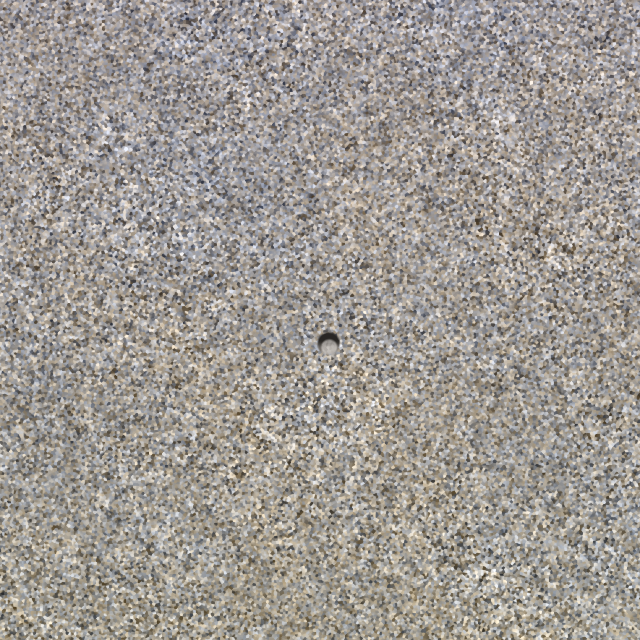
A three.js fragment shader for this texture:

```glsl
// Fine speckled stone: small soft grains from smooth cellular noise over
// a warm grey base, with broad layered-sine patches shifting tone, tint and
// contrast, and one small drilled hole shaded from above.

varying vec2 vUv;

const vec3 STONE_COLOR = vec3(0.632, 0.614, 0.592);
const vec3 WARM_SHIFT = vec3(1.0, 0.25, -1.0);
const vec3 MAUVE_SHIFT = vec3(0.5, -0.5, 0.5);

const float GRAIN_CELLS = 245.0;     // grains across the canvas
const float GRAIN_SHARPNESS = 6.0;
const float GRAIN_CONTRAST = 0.27;
const float DARK_BOOST = 1.25;       // dark grains are stronger than pale ones
const float GRAIN_TINT = 0.055;

const float CLUMP_CELLS = 88.0;      // faint larger clusters
const float CLUMP_CONTRAST = 0.075;

const float PATCH_SCALE = 9.0;
const float PATCH_TONE = 0.022;
const float PATCH_TINT = 0.014;

const vec2 HOLE_CENTER = vec2(0.5135, 0.4635);
const float HOLE_RADIUS = 0.0172;
const vec2 FLOOR_OFFSET = vec2(0.001, -0.0065);
const float FLOOR_RADIUS = 0.0125;
const vec3 HOLE_SHADOW = vec3(0.16, 0.15, 0.14);
const vec3 HOLE_FLOOR = vec3(0.72, 0.70, 0.68);
const vec3 HOLE_RIM = vec3(0.42, 0.40, 0.38);

vec4 hash4(vec2 p) {
  vec4 q = fract(p.xyxy * vec4(0.1031, 0.1030, 0.0973, 0.1099));
  q += dot(q, q.wzxy + 33.33);
  return fract((q.xxyz + q.yzzw) * q.zywx);
}

// Smooth cellular noise: x is tone, y is tint, both within -1 to 1.
vec2 grains(vec2 p) {
  vec2 cell = floor(p);
  vec2 sum = vec2(0.0);
  float total = 0.0;
  for (int j = -1; j <= 1; j++) {
    for (int i = -1; i <= 1; i++) {
      vec2 id = cell + vec2(float(i), float(j));
      vec4 h = hash4(id + 17.0);
      vec2 toGrain = id + h.xy - p;
      float weight = exp(-GRAIN_SHARPNESS * dot(toGrain, toGrain));
      vec2 value = h.zw * 2.0 - 1.0;
      value.x *= mix(0.3, 1.0, abs(value.x));
      sum += weight * value;
      total += weight;
    }
  }
  return sum / max(total, 1e-5);
}

// Layered, rotated and warped sines for broad uneven patches.
float patches(vec2 p) {
  float sum = 0.0;
  float amplitude = 0.6;
  for (int i = 0; i < 5; i++) {
    p += 0.7 * sin(p.yx * 0.8 + float(i) * 2.1);
    sum += amplitude * sin(p.x) * sin(p.y + 1.3);
    p = mat2(0.8, 0.6, -0.6, 0.8) * p * 1.75 + 3.7;
    amplitude *= 0.75;
  }
  return sum;
}

// Drilled hole: shadowed upper wall, pale floor, thin lower rim.
vec3 drillHole(vec3 surface, vec2 uv, float grain) {
  vec2 p = uv - HOLE_CENTER;
  float soft = HOLE_RADIUS * 0.14;
  float edge = length(p) - HOLE_RADIUS;
  float floorEdge = length(p - FLOOR_OFFSET) - FLOOR_RADIUS;
  float lower = smoothstep(0.3, -0.5, p.y / HOLE_RADIUS);
  vec3 wall = mix(HOLE_SHADOW, HOLE_RIM, lower);
  vec3 lit = HOLE_FLOOR * mix(0.78, 1.0, lower) + grain * 0.08;
  vec3 inside = mix(lit, wall, smoothstep(-soft, soft, floorEdge));
  return mix(inside, surface, smoothstep(-soft, soft, edge));
}

void main() {
  // Broad variation
  vec2 field = vUv * PATCH_SCALE;
  float tonePatch = patches(field);
  float tintPatch = patches(field * 0.7 + 21.0);
  float roughPatch = patches(field * 1.1 + 47.0);

  // Speckle, rougher in some areas than in others
  vec2 grain = grains(vUv * GRAIN_CELLS);
  float clump = grains(vUv * CLUMP_CELLS + 300.0).x;
  float contrast = GRAIN_CONTRAST * clamp(1.0 + 0.2 * roughPatch, 0.7, 1.3);
  float speckle = grain.x * contrast * (grain.x < 0.0 ? DARK_BOOST : 1.0);

  // Warmer towards the bottom, slightly mauve towards the top
  vec3 color = STONE_COLOR + speckle;
  color += clump * CLUMP_CONTRAST + tonePatch * PATCH_TONE;
  color += WARM_SHIFT * (grain.y * GRAIN_TINT + tintPatch * PATCH_TINT);
  color += WARM_SHIFT * 0.02 * (0.5 - vUv.y);
  color += MAUVE_SHIFT * 0.02 * (vUv.y - 0.4);

  color = drillHole(color, vUv, grain.x);
  gl_FragColor = vec4(clamp(color, 0.0, 1.0), 1.0);
}
```
